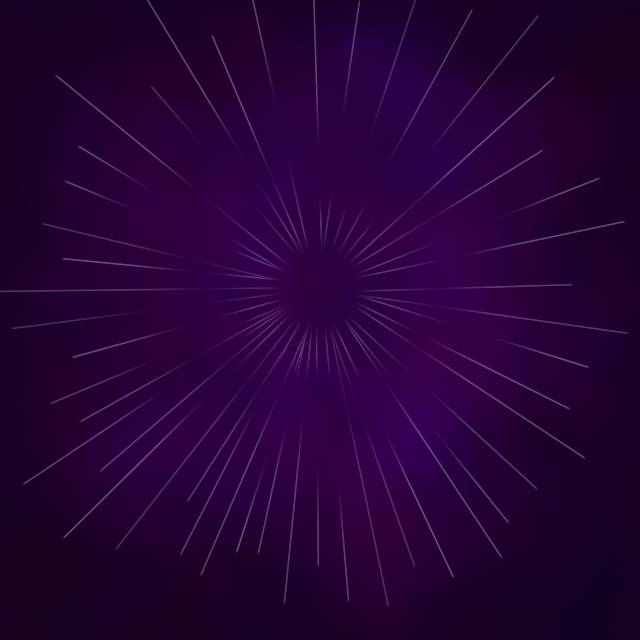
A WebGL 2 fragment shader for this background:

```glsl
#version 300 es
precision highp float;
// Pale light streaks burst from a point above the middle of a violet nebula.
// The cloud is a radial falloff, broad glows and gradient noise; a loop of
// rays, crowded toward the bottom by a cosine warp, draws the streaks.
uniform vec2 u_resolution;
out vec4 outColor;

const float TAU = 6.2831853;
const float RAYS = 46.0;

float hash(float n) {
  return fract(sin(n * 127.1 + 3.7) * 4375.85);
}

vec2 gradient(vec2 cell) {
  float a = TAU * hash(dot(cell, vec2(1.37, 7.91)));
  return vec2(cos(a), sin(a));
}

float noise(vec2 p) {
  vec2 i = floor(p), f = fract(p);
  vec2 u = f * f * f * (f * (f * 6.0 - 15.0) + 10.0);
  vec2 e = vec2(1.0, 0.0);
  float low = mix(dot(gradient(i), f), dot(gradient(i + e), f - e), u.x);
  float high = mix(dot(gradient(i + e.yx), f - e.yx), dot(gradient(i + 1.0), f - 1.0), u.x);
  return mix(low, high, u.y);
}

float fbm(vec2 p) {
  return noise(p) + 0.5 * noise(p * 2.03 + 9.2) + 0.25 * noise(p * 4.1 + 4.6);
}

float glow(vec2 p, vec2 center, float radius) {
  vec2 d = (p - center) / radius;
  return exp(-dot(d, d));
}

vec3 nebula(vec2 p) {
  float r = length(p - vec2(0.5, 0.52));
  vec3 color = mix(vec3(0.195, 0.0, 0.275), vec3(0.085, 0.0, 0.125), smoothstep(0.1, 0.64, r));
  // Broad magenta and blue-violet glows
  float magenta = glow(p, vec2(0.25, 0.77), 0.11) + glow(p, vec2(0.86, 0.8), 0.1)
                + glow(p, vec2(0.62, 0.14), 0.11) + glow(p, vec2(0.17, 0.23), 0.09)
                + 0.6 * glow(p, vec2(0.75, 0.43), 0.1);
  float blue = glow(p, vec2(0.67, 0.82), 0.1) + glow(p, vec2(0.66, 0.29), 0.1)
             + 0.6 * glow(p, vec2(0.55, 0.92), 0.08);
  color += magenta * vec3(0.04, 0.0, 0.03) + blue * vec3(0.015, 0.0, 0.06);
  // Cloud texture in brightness and hue
  color *= 1.0 + 0.2 * fbm(p * 5.0);
  color += vec3(0.025, 0.0, -0.02) * fbm(p * 6.0 + 17.0);
  return color;
}

float streaks(vec2 p, float pixel) {
  float light = 0.0;
  for (float i = 0.0; i < RAYS; i++) {
    float turn = TAU * i / RAYS;
    float angle = turn + 0.26 + 0.314 * cos(turn - 2.39) + 0.04 * (hash(i) - 0.5);
    vec2 dir = vec2(cos(angle), sin(angle));
    float along = dot(p, dir);
    float across = abs(dir.x * p.y - dir.y * p.x + 0.014 * (hash(i + 51.0) - 0.5));
    float halfWidth = 0.0013;
    float line = 1.0 - smoothstep(halfWidth - 0.6 * pixel, halfWidth + 0.6 * pixel, across);

    // Each ray has a short inner spark and a longer outer trail
    float tip = mix(0.39, 0.56, hash(i + 101.0));
    float start = mix(0.13, 0.3, hash(i + 151.0));
    float spark = smoothstep(0.05, 0.1, along)
                * (1.0 - smoothstep(0.1, mix(0.14, 0.25, hash(i + 201.0)), along));
    float trail = smoothstep(start, start + 0.13, along)
                * (1.0 - smoothstep(tip - 0.003, tip + 0.003, along));
    float strength = mix(0.25, 0.45, hash(i + 251.0));
    light = max(light, line * strength * max(0.75 * spark, trail));
  }
  return light;
}

void main() {
  float side = min(u_resolution.x, u_resolution.y);
  vec2 p = (gl_FragCoord.xy - 0.5 * u_resolution) / side + 0.5;
  vec3 color = nebula(p);
  color = mix(color, vec3(0.72, 0.66, 0.86), streaks(p - vec2(0.5, 0.55), 1.0 / side));
  outColor = vec4(color, 1.0);
}
```
